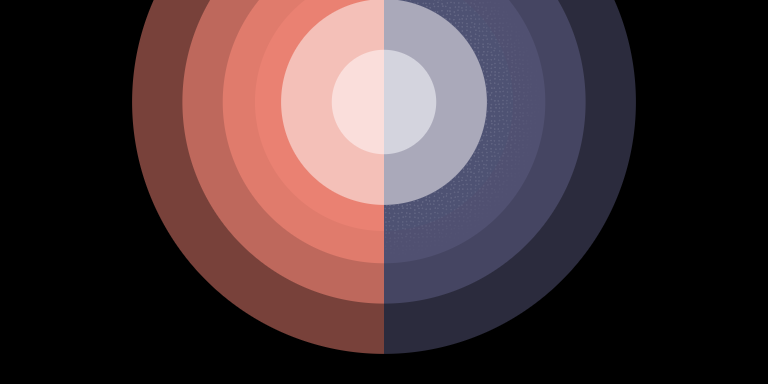
Give the GLSL for this background, as a Shadertoy shader.

```glsl
// Concentric discs on black, split down the middle into warm and cool halves, with a fine stipple.

const int RING_COUNT = 6;
const vec2 CENTER = vec2(0.0, 0.7344);   // x from the middle, y from the bottom, in canvas heights

// Outermost ring first
const float RADII[RING_COUNT] = float[](0.656, 0.525, 0.420, 0.336, 0.268, 0.136);

const vec3 WARM[RING_COUNT] = vec3[](
    vec3(0.471, 0.255, 0.227), vec3(0.745, 0.408, 0.361), vec3(0.878, 0.482, 0.424),
    vec3(0.918, 0.506, 0.447), vec3(0.957, 0.753, 0.722), vec3(0.980, 0.871, 0.859));

const vec3 COOL[RING_COUNT] = vec3[](
    vec3(0.169, 0.169, 0.239), vec3(0.271, 0.271, 0.384), vec3(0.314, 0.314, 0.443),
    vec3(0.306, 0.322, 0.451), vec3(0.667, 0.663, 0.729), vec3(0.831, 0.831, 0.871));

const vec3 STIPPLE_COLOR = vec3(0.50, 0.51, 0.61);

vec2 hash22(vec2 p) {
    vec3 q = fract(p.xyx * vec3(0.1031, 0.1030, 0.0973));
    q += dot(q, q.yzx + 33.33);
    return fract((q.xx + q.yz) * q.zy);
}

// Coverage of a disc with an edge one pixel wide
float disc(float dist, float radius, float pixel) {
    return clamp(0.5 + (radius - dist) / pixel, 0.0, 1.0);
}

// Distance to the nearest jittered point, in cell units
float cellular(vec2 p) {
    vec2 cell = floor(p);
    float nearest = 2.0;
    for (int j = -1; j <= 1; j++) {
        for (int i = -1; i <= 1; i++) {
            vec2 id = cell + vec2(i, j);
            vec2 point = id + 0.25 + 0.5 * hash22(id);
            nearest = min(nearest, distance(p, point));
        }
    }
    return nearest;
}

// Small soft dots that thin out between two radii
float stipple(vec2 p, float dist, float inner, float outer) {
    float fade = 1.0 - smoothstep(inner, outer, dist);
    float dots = 1.0 - smoothstep(0.10, 0.32, cellular(p * 95.0));
    return dots * fade;
}

void mainImage(out vec4 fragColor, in vec2 fragCoord) {
    float pixel = 1.0 / iResolution.y;
    vec2 p = (fragCoord - vec2(0.5 * iResolution.x, 0.0)) * pixel - CENTER;
    float dist = length(p);
    float coolSide = clamp(0.5 + p.x / pixel, 0.0, 1.0);

    // Rings, painted from the outside in
    vec3 color = vec3(0.0);
    for (int i = 0; i < RING_COUNT; i++) {
        vec3 ringColor = mix(WARM[i], COOL[i], coolSide);
        color = mix(color, ringColor, disc(dist, RADII[i], pixel));
    }

    // Stipple around the pale disc, on the cool half only
    float outsidePale = 1.0 - disc(dist, RADII[4], pixel);
    float grain = stipple(p, dist, RADII[4], RADII[2]) * outsidePale * coolSide;
    color = mix(color, STIPPLE_COLOR, 0.4 * grain);

    fragColor = vec4(color, 1.0);
}
```
